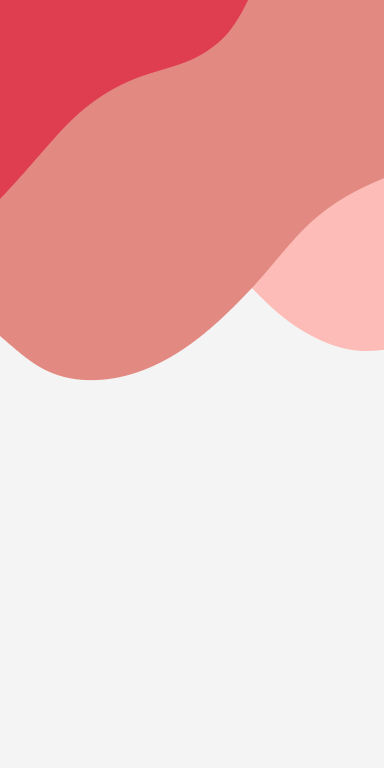
Reproduce this background procedurally as a Shadertoy shader.

```glsl
const vec3 PAPER = vec3(0.957);
const vec3 BLUSH = vec3(0.992, 0.737, 0.718);
const vec3 SALMON = vec3(0.886, 0.541, 0.510);
const vec3 CRIMSON = vec3(0.875, 0.243, 0.314);

const int KNOTS = 7;

// Each knot holds x, depth below the top, and slope, in canvas widths
const vec3 SALMON_EDGE[KNOTS] = vec3[KNOTS](
    vec3(0.0, 0.875, 0.85), vec3(0.104, 0.956, 0.57),
    vec3(0.237, 0.99, 0.0), vec3(0.482, 0.906, -0.68),
    vec3(0.656, 0.75, -1.07), vec3(0.781, 0.607, -1.05),
    vec3(1.0, 0.464, -0.42));

const vec3 CRIMSON_EDGE[KNOTS] = vec3[KNOTS](
    vec3(0.0, 0.518, -1.03), vec3(0.156, 0.344, -1.1),
    vec3(0.326, 0.216, -0.47), vec3(0.469, 0.167, -0.34),
    vec3(0.573, 0.107, -0.88), vec3(0.646, 0.0, -2.1),
    vec3(1.0, -0.75, -2.1));

// Cubic Hermite span: returns depth and slope at x
vec2 span(float x, vec3 a, vec3 b) {
    float width = b.x - a.x;
    float t = clamp((x - a.x) / width, 0.0, 1.0);
    float rise = b.y - a.y;
    float c1 = a.z * width;
    float c2 = 3.0 * rise - (2.0 * a.z + b.z) * width;
    float c3 = (a.z + b.z) * width - 2.0 * rise;
    float depth = a.y + t * (c1 + t * (c2 + t * c3));
    float slope = (c1 + t * (2.0 * c2 + t * 3.0 * c3)) / width;
    return vec2(depth, slope);
}

// Smooth curve through a chain of knots
vec2 curve(float x, vec3 knots[KNOTS]) {
    vec2 edge = span(x, knots[0], knots[1]);
    for (int i = 1; i < KNOTS - 1; i++) {
        if (x >= knots[i].x) edge = span(x, knots[i], knots[i + 1]);
    }
    return edge;
}

// Antialiased coverage of the region above an edge
float above(float depth, vec2 edge, float pixel) {
    float dist = (edge.x - depth) / sqrt(1.0 + edge.y * edge.y);
    return clamp(0.5 + dist / pixel, 0.0, 1.0);
}

void mainImage(out vec4 fragColor, in vec2 fragCoord) {
    vec2 uv = fragCoord / iResolution.xy;
    vec2 p = vec2(uv.x, 2.0 * (1.0 - uv.y));
    float pixel = 2.0 / iResolution.y;

    // Blush lobe, tucked behind the salmon wave
    vec3 lobeStart = vec3(0.656, 0.75, 1.05);
    vec3 lobeMiddle = vec3(0.781, 0.857, 0.62);
    vec3 lobeBase = vec3(0.953, 0.914, 0.0);
    vec3 lobeEnd = vec3(1.0, 0.911, -0.1);
    vec2 lobe = span(p.x, lobeStart, lobeMiddle);
    if (p.x > lobeMiddle.x) lobe = span(p.x, lobeMiddle, lobeBase);
    if (p.x > lobeBase.x) lobe = span(p.x, lobeBase, lobeEnd);

    // Layers from back to front
    vec3 color = mix(PAPER, BLUSH, above(p.y, lobe, pixel));
    color = mix(color, SALMON, above(p.y, curve(p.x, SALMON_EDGE), pixel));
    color = mix(color, CRIMSON, above(p.y, curve(p.x, CRIMSON_EDGE), pixel));
    fragColor = vec4(color, 1.0);
}
```
